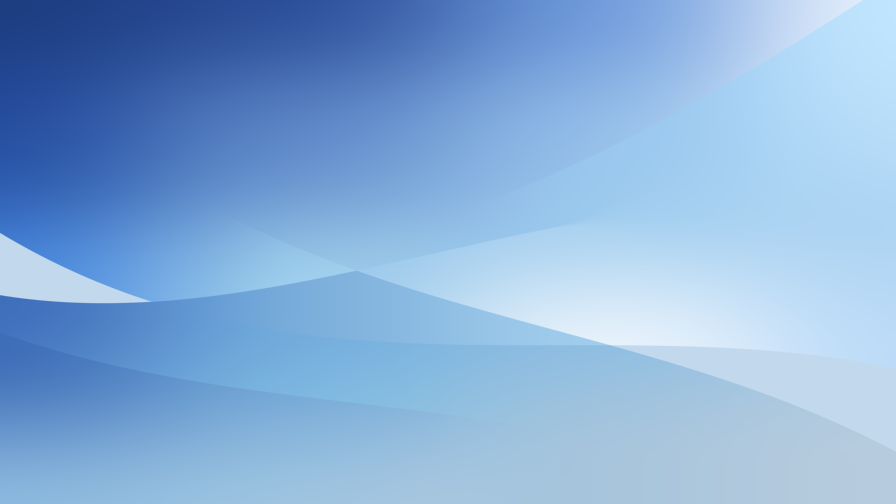
Give the GLSL for this background, as a WebGL 2 fragment shader.

```glsl
#version 300 es
precision highp float;
// Soft blue background of overlapping translucent sheets with curved edges.

uniform vec2 u_resolution;
out vec4 fragColor;

// Edge heights as cubics in x: constant, linear, quadratic, cubic
const vec4 EDGE_RISING  = vec4(0.607, -0.845, 1.840, -0.560);
const vec4 EDGE_SWEEP   = vec4(0.4144, -0.2904, 1.427, -0.981);
const vec4 EDGE_FALLING = vec4(0.8884, -1.6677, 1.9152, -1.032);
const vec4 EDGE_MIDDLE  = vec4(0.5379, -1.070, 1.7088, -0.908);
const vec4 EDGE_LOW     = vec4(0.3403, -0.6322, 1.0542, -0.8835);

// Colour ramps, four stops from left to right
const vec3 SKY_TOP[4] = vec3[4](vec3(0.11, 0.23, 0.49), vec3(0.15, 0.28, 0.58),
                                vec3(0.41, 0.59, 0.86), vec3(0.94, 0.97, 1.00));
const vec3 SKY_MID[4] = vec3[4](vec3(0.13, 0.29, 0.62), vec3(0.38, 0.55, 0.80),
                                vec3(0.59, 0.76, 0.92), vec3(0.92, 0.96, 1.00));
const vec3 SKY_LOW[4] = vec3[4](vec3(0.27, 0.54, 0.90), vec3(0.65, 0.83, 0.92),
                                vec3(0.61, 0.79, 0.93), vec3(0.70, 0.85, 0.95));
const vec3 PANEL_TOP[4] = vec3[4](vec3(0.50, 0.70, 0.90), vec3(0.50, 0.70, 0.90),
                                  vec3(0.56, 0.75, 0.93), vec3(0.77, 0.91, 1.00));
const vec3 PANEL_LOW[4] = vec3[4](vec3(0.58, 0.76, 0.91), vec3(0.58, 0.76, 0.91),
                                  vec3(0.61, 0.79, 0.93), vec3(0.69, 0.84, 0.96));
const vec3 GLOW_TOP[4] = vec3[4](vec3(0.56, 0.75, 0.90), vec3(0.57, 0.76, 0.91),
                                 vec3(0.66, 0.82, 0.94), vec3(0.68, 0.83, 0.95));
const vec3 GLOW_LOW[4] = vec3[4](vec3(0.58, 0.77, 0.91), vec3(0.60, 0.79, 0.92),
                                 vec3(0.95, 0.97, 0.99), vec3(0.72, 0.85, 0.97));
const vec3 FOLD[4] = vec3[4](vec3(0.24, 0.42, 0.72), vec3(0.49, 0.69, 0.86),
                             vec3(0.64, 0.81, 0.93), vec3(0.66, 0.82, 0.93));
const vec3 BAND_TOP[4] = vec3[4](vec3(0.23, 0.41, 0.72), vec3(0.45, 0.68, 0.87),
                                 vec3(0.54, 0.74, 0.89), vec3(0.66, 0.79, 0.89));
const vec3 BAND_LOW[4] = vec3[4](vec3(0.40, 0.62, 0.84), vec3(0.52, 0.76, 0.89),
                                 vec3(0.66, 0.77, 0.86), vec3(0.72, 0.80, 0.87));
const vec3 BASE_TOP[4] = vec3[4](vec3(0.23, 0.41, 0.71), vec3(0.43, 0.65, 0.84),
                                 vec3(0.58, 0.74, 0.87), vec3(0.70, 0.80, 0.87));
const vec3 BASE_LOW[4] = vec3[4](vec3(0.54, 0.72, 0.87), vec3(0.62, 0.77, 0.88),
                                 vec3(0.71, 0.79, 0.87), vec3(0.73, 0.80, 0.87));
const vec3 RIGHT_SHADE = vec3(0.76, 0.85, 0.93);
const vec3 WEDGE_LIGHT = vec3(0.025, 0.030, 0.020);

const float RAMP_SHARPNESS = 2.5;
const float EDGE_SOFTNESS = 0.8;   // in output samples, for antialiasing
const float SWEEP_BLUR = 0.13;     // width of the dissolved right end

// Smooth blend of four evenly spaced stops
vec3 ramp(vec3 stops[4], float x) {
    vec3 sum = vec3(0.0);
    float total = 0.0;
    for (int i = 0; i < 4; i++) {
        float d = 3.0 * x - float(i);
        float weight = exp(-RAMP_SHARPNESS * d * d);
        sum += weight * stops[i];
        total += weight;
    }
    return sum / total;
}

// Vertical blend between two ramps
vec3 sheet(vec3 low[4], vec3 high[4], vec2 p, float y0, float y1) {
    return mix(ramp(low, p.x), ramp(high, p.x), smoothstep(y0, y1, p.y));
}

// Coverage of the area under a cubic edge
float below(vec4 edge, vec2 p, float width) {
    float height = dot(edge, vec4(1.0, p.x, p.x * p.x, p.x * p.x * p.x));
    return smoothstep(-width, width, height - p.y);
}

vec3 skyColor(vec2 p) {
    vec3 d = (p.y - vec3(1.0, 0.71, 0.42)) / 0.29;
    vec3 w = exp(-RAMP_SHARPNESS * d * d);
    return (w.x * ramp(SKY_TOP, p.x) + w.y * ramp(SKY_MID, p.x)
          + w.z * ramp(SKY_LOW, p.x)) / (w.x + w.y + w.z);
}

void main() {
    vec2 p = gl_FragCoord.xy / u_resolution;
    float aa = EDGE_SOFTNESS / u_resolution.y;
    float underFalling = below(EDGE_FALLING, p, aa);
    float underMiddle = below(EDGE_MIDDLE, p, aa);

    // Sky, upper right panel and the pale wedge at left
    vec3 color = skyColor(p);
    float panel = below(EDGE_RISING, p, aa) * smoothstep(0.50, 0.70, p.x);
    color = mix(color, sheet(PANEL_LOW, PANEL_TOP, p, 0.50, 1.0), panel);
    color += WEDGE_LIGHT * underFalling * smoothstep(0.22, 0.34, p.x);

    // Bright sheet under the sweeping edge, dissolving to the right
    float blur = mix(aa, SWEEP_BLUR, smoothstep(0.62, 0.80, p.x));
    vec3 glow = sheet(GLOW_LOW, GLOW_TOP, p, 0.28, 0.60);
    color = mix(color, glow, below(EDGE_SWEEP, p, blur));
    color = mix(color, RIGHT_SHADE, underMiddle);

    // Lower sheets: fold, band and base
    float band = max(underMiddle, 1.0 - smoothstep(0.20, 0.38, p.x));
    vec3 lower = mix(ramp(FOLD, p.x), sheet(BAND_LOW, BAND_TOP, p, 0.08, 0.40), band);
    float base = below(EDGE_LOW, p, aa) * (1.0 - smoothstep(0.45, 0.66, p.x));
    lower = mix(lower, sheet(BASE_LOW, BASE_TOP, p, -0.02, 0.32), base);
    color = mix(color, lower, underFalling * below(EDGE_SWEEP, p, aa));

    fragColor = vec4(clamp(color, 0.0, 1.0), 1.0);
}
```
